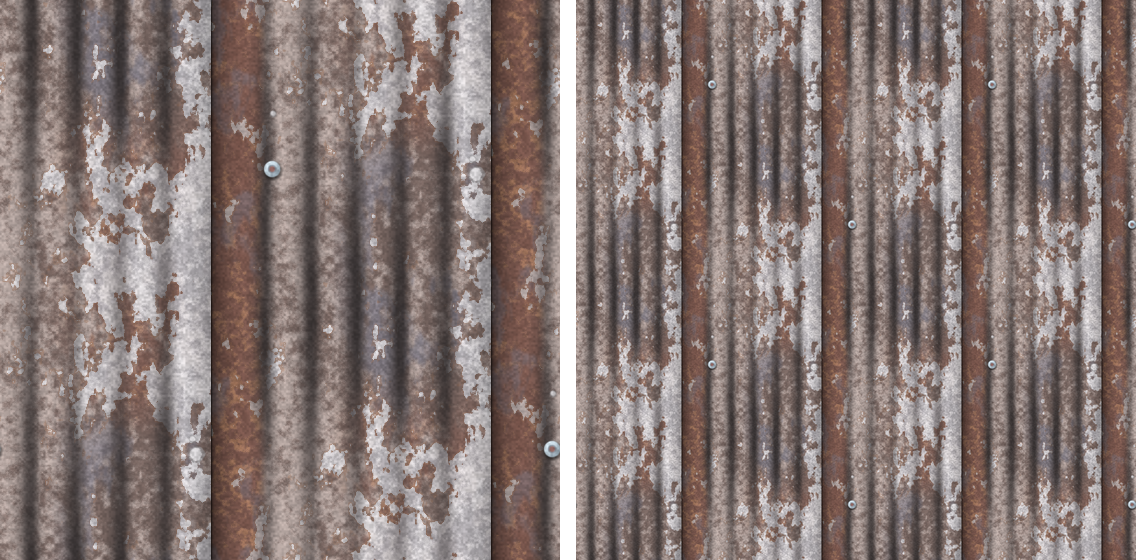
Left: one tile. Right: repeated 2 by 2.
Write a Shadertoy shader that draws this texture.

```glsl
// Weathered corrugated iron: two overlapping sheets of six ridges, each sheet
// shifted by half the height against its neighbour. Layers of wrapping noise make
// rust and peeling zinc; soft dark valleys, a lap seam and fasteners finish it.

const float TAU = 6.2831853;
const vec3 BROWN  = vec3(0.46, 0.39, 0.37);
const vec3 BEIGE  = vec3(0.71, 0.65, 0.63);
const vec3 RUST   = vec3(0.48, 0.33, 0.29);
const vec3 ORANGE = vec3(0.64, 0.45, 0.34);
const vec3 SLATE  = vec3(0.47, 0.46, 0.51);
const vec3 ZINC   = vec3(0.71, 0.70, 0.72);
const vec3 CHALK  = vec3(0.86, 0.85, 0.86);
const vec3 SHADOW = vec3(0.20, 0.18, 0.18);

float hash(vec2 p) {
    return fract(sin(dot(p, vec2(127.1, 311.7))) * 43758.5453);
}

// Value noise that wraps after the given number of cells
float noise(vec2 p, vec2 cells, float seed) {
    vec2 i = floor(p), f = fract(p);
    f = f * f * (3.0 - 2.0 * f);
    vec2 a = mod(i, cells) + seed, b = mod(i + 1.0, cells) + seed;
    return mix(mix(hash(a), hash(vec2(b.x, a.y)), f.x),
               mix(hash(vec2(a.x, b.y)), hash(b), f.x), f.y);
}

float fbm(vec2 p, vec2 cells, float seed) {
    float sum = 0.0, total = 0.0, amp = 1.0;
    for (int i = 0; i < 4; i++) {
        sum += amp * noise(p * cells, cells, seed);
        total += amp;
        cells *= 2.0;
        amp *= 0.6;
    }
    return sum / total;
}

float disc(vec2 p, float radius, float soft) {
    return 1.0 - smoothstep(radius - soft, radius + soft, length(p));
}

// Bare and rusted metal under flaking zinc; r counts ridges from the first valley
vec3 weatheredMetal(vec2 p, float r, float pale) {
    float grit = fbm(p, vec2(80.0), 3.0);
    float blotch = fbm(p, vec2(16.0, 7.0), 11.0);
    float streak = fbm(p, vec2(30.0, 4.0), 23.0);
    float flake = fbm(p, vec2(34.0, 22.0), 37.0);
    float stain = fbm(p, vec2(26.0, 12.0), 51.0);
    float first = 1.0 - smoothstep(-0.2, 0.05, r);
    float inner = smoothstep(1.2, 2.6, r);
    float last = smoothstep(4.15, 4.6, r);

    // Gritty brown base, brightest on the second ridge
    float bright = 0.5 * grit + 0.3 * blotch + 0.2 * streak;
    bright += 0.06 * (1.0 - smoothstep(0.8, 1.8, r)) - 0.03 * inner * (1.0 - pale);
    vec3 col = mix(BROWN, BEIGE, smoothstep(0.36, 0.64, bright));

    // Rust on the first ridge and beneath the peeling area
    float rusty = max(first, 0.75 * inner * pale * smoothstep(0.35, 0.55, stain));
    vec3 rust = mix(RUST, ORANGE, smoothstep(0.46, 0.66, 0.6 * grit + 0.4 * streak));
    col = mix(col, rust, rusty * 0.9);

    // Bluish oxide patches
    float oxide = smoothstep(0.50, 0.62, 0.7 * blotch + 0.3 * flake);
    col = mix(col, SLATE, oxide * max(0.45 * first, 0.75 * inner * (1.0 - pale)));

    // Peeling zinc with an orange rim
    float cover = 0.36 + 0.17 * inner * pale + 0.17 * last + 0.03 * first;
    float peel = 0.6 * flake + 0.25 * streak + 0.15 * grit + cover - 1.0;
    float rim = smoothstep(-0.05, -0.01, peel) * (1.0 - smoothstep(0.0, 0.02, peel));
    col = mix(col, ORANGE * 0.9, 0.4 * rim * (1.0 - 0.6 * last));
    vec3 zinc = mix(ZINC, CHALK, smoothstep(0.42, 0.62, 0.5 * blotch + 0.5 * grit));
    zinc = mix(zinc, BEIGE, first * 0.7);
    return mix(col, zinc, 0.9 * smoothstep(-0.012, 0.018, peel));
}

// Dark valleys, softer to the left, deepest where the sheet is dull
vec3 shadeRidges(vec3 col, vec2 p, float r, float pale) {
    r += 0.12 * (fbm(p, vec2(10.0, 8.0), 67.0) - 0.5);
    float d = r - clamp(round(r), 0.0, 4.0);
    float width = d < 0.0 ? 0.27 : 0.19;
    float valley = exp(-d * d / (width * width));
    float depth = mix(0.85, 0.5, pale) + 0.5 * (fbm(p, vec2(12.0, 6.0), 79.0) - 0.5);
    col *= 1.07 - 0.3 * d * d;
    return mix(col, SHADOW, clamp(valley * depth, 0.0, 0.92));
}

// Bright washer with a rusty screw head and a faint cast shadow
vec3 addWasher(vec3 col, vec2 p, float soft) {
    col *= 1.0 - 0.45 * disc(p - vec2(0.002, -0.003), 0.016, 0.004);
    col = mix(col, vec3(0.70, 0.76, 0.80) + 8.0 * (p.y - p.x), disc(p, 0.0145, soft));
    col = mix(col, vec3(0.53, 0.56, 0.60), disc(p, 0.0075, soft));
    return mix(col, vec3(0.58, 0.41, 0.39), disc(p, 0.005, soft));
}

// Ragged chalky mark around an old fixing
vec3 addScar(vec3 col, vec2 p, float radius, float ragged) {
    float size = radius * (0.7 + 0.6 * ragged);
    col = mix(col, CHALK * 0.66, 0.7 * disc(p, size * 1.15, 0.002));
    return mix(col, CHALK, 0.85 * disc(p - vec2(-0.1, 0.1) * radius, size * 0.85, 0.002));
}

void mainImage(out vec4 fragColor, in vec2 fragCoord) {
    vec2 uv = fragCoord / iResolution.xy;
    float soft = 1.0 / iResolution.y;

    // Position within one sheet, with a half drop on every second one
    float across = (uv.x - 0.376) * 2.0;
    float u = fract(across);
    vec2 p = vec2(0.5 * u, fract(uv.y + 0.5 * floor(across)));
    float r = (u - 0.2) / 0.16;
    float pale = 0.5 + 0.5 * cos(TAU * (p.y - 0.02));
    pale = smoothstep(0.15, 0.85, pale + 0.6 * (fbm(p, vec2(8.0, 5.0), 91.0) - 0.5));

    vec3 col = shadeRidges(weatheredMetal(p, r, pale), p, r, pale);

    // Lap seam: crisp edge and the shadow it casts to the right
    col *= 1.0 - 0.35 * exp(-p.x / 0.009) - 0.3 * (1.0 - smoothstep(0.001, 0.003 + soft, p.x));

    // Fasteners and their scars
    float ragged = fbm(p, vec2(90.0), 5.0);
    col = addScar(col, p - vec2(0.474, 0.6875), 0.013, ragged);
    col = addScar(col, p - vec2(0.468, 0.715), 0.006, ragged);
    col = addScar(col, p - vec2(0.112, 0.797), 0.005, ragged);
    col = addWasher(col, p - vec2(0.110, 0.698), soft);

    // Fine grain
    col *= 0.88 + 0.24 * noise(p * 256.0, vec2(256.0), 7.0);
    fragColor = vec4(clamp(col, 0.0, 1.0), 1.0);
}
```
